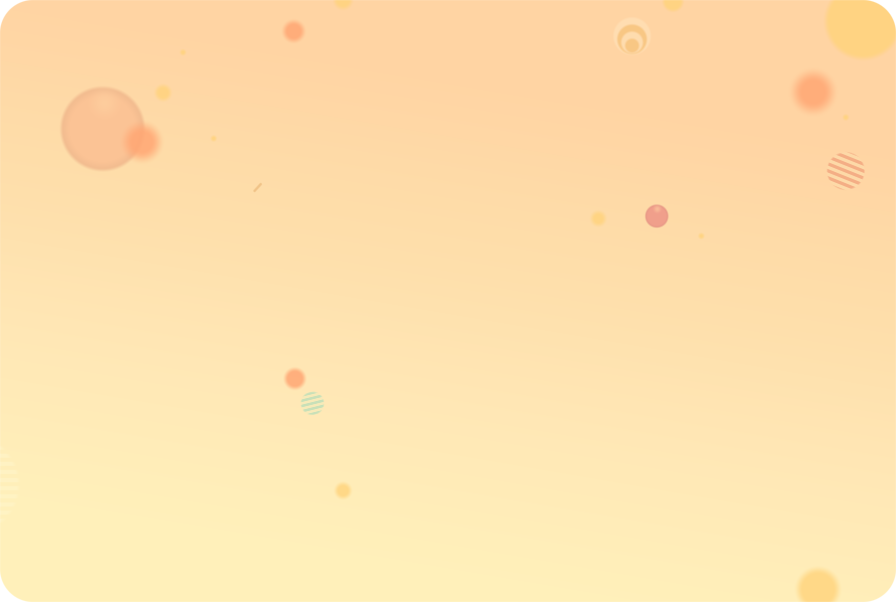
Reproduce this background procedurally as a Shadertoy shader.

```glsl
// Warm peach-to-cream gradient card with soft dots, glossy bubbles and striped balls.

// Units: canvas height = 1, origin at the lower left.
const float CORNER_RADIUS = 0.055;
const float GRADIENT_TILT = 0.17;

const vec3 CREAM  = vec3(1.00, 0.943, 0.730);
const vec3 VANILLA = vec3(1.00, 0.905, 0.710);
const vec3 APRICOT = vec3(0.995, 0.868, 0.664);
const vec3 PEACH  = vec3(1.00, 0.830, 0.638);
const vec3 YELLOW = vec3(1.00, 0.825, 0.480);
const vec3 ORANGE = vec3(1.00, 0.650, 0.450);
const vec3 BUBBLE = vec3(0.985, 0.760, 0.580);
const vec3 ROSE   = vec3(0.940, 0.610, 0.540);
const vec3 CORAL  = vec3(0.950, 0.640, 0.490);
const vec3 MINT   = vec3(0.740, 0.870, 0.720);

// Dots: centre x, centre y, radius, blur half-width.
const vec4 YELLOW_DOTS[11] = vec4[11](
    vec4(0.570, 1.000, 0.014, 0.005), vec4(1.118, 0.998, 0.016, 0.004),
    vec4(1.434, 0.965, 0.062, 0.006), vec4(0.271, 0.846, 0.012, 0.005),
    vec4(0.304, 0.913, 0.004, 0.003), vec4(0.355, 0.770, 0.004, 0.003),
    vec4(0.994, 0.637, 0.011, 0.005), vec4(1.165, 0.608, 0.004, 0.003),
    vec4(1.405, 0.805, 0.004, 0.003), vec4(0.570, 0.185, 0.012, 0.005),
    vec4(1.359, 0.021, 0.033, 0.008));
const vec4 ORANGE_DOTS[4] = vec4[4](
    vec4(0.236, 0.764, 0.027, 0.012), vec4(0.488, 0.948, 0.016, 0.006),
    vec4(1.351, 0.847, 0.030, 0.013), vec4(0.490, 0.371, 0.016, 0.005));

// Coverage of a shape from its signed distance.
float cover(float dist, float blur) {
    float b = max(blur, 0.8 / iResolution.y);
    return 1.0 - smoothstep(-b, b, dist);
}

float disc(vec2 p, vec2 centre, float radius, float blur) {
    return cover(length(p - centre) - radius, blur);
}

float roundedBox(vec2 p, vec2 size, float radius) {
    vec2 q = abs(p - 0.5 * size) - 0.5 * size + radius;
    return length(max(q, 0.0)) + min(max(q.x, q.y), 0.0) - radius;
}

float capsule(vec2 p, vec2 a, vec2 b, float radius) {
    vec2 ab = b - a;
    return length(p - a - ab * clamp(dot(p - a, ab) / dot(ab, ab), 0.0, 1.0)) - radius;
}

// Parallel bands of the given period, rising by slope.
float stripes(vec2 p, float slope, float period) {
    float across = (p.y - slope * p.x) / sqrt(1.0 + slope * slope);
    return smoothstep(0.15, 0.35, abs(fract(across / period) - 0.5));
}

vec3 background(vec2 p) {
    float t = p.y + GRADIENT_TILT * p.x;
    vec3 col = mix(CREAM, VANILLA, smoothstep(0.10, 0.52, t));
    col = mix(col, APRICOT, smoothstep(0.40, 0.78, t));
    return mix(col, PEACH, smoothstep(0.70, 1.05, t));
}

// Ball lit from above, with a darker rim and a soft upper highlight.
vec3 glossyBall(vec3 col, vec2 p, vec2 centre, float radius, vec3 tint, float blur) {
    vec2 q = (p - centre) / radius;
    float rim = smoothstep(0.75, 1.0, length(q));
    vec3 ball = tint * (1.0 - 0.04 * rim);
    float shine = disc(q, vec2(0.05, 0.62), 0.22, 0.25);
    ball = mix(ball, PEACH, 0.55 * shine);
    return mix(col, ball, 0.95 * disc(p, centre, radius, blur));
}

// Nested crescents that sink towards the bottom of the ball.
vec3 ringBall(vec3 col, vec2 p, vec2 centre, float radius) {
    for (int i = 0; i < 4; i++) {
        float k = float(i);
        float r = radius * (1.0 - 0.21 * k);
        vec2 c = centre - vec2(0.0, 0.17 * radius * k);
        vec3 tint = i % 2 == 0 ? vec3(1.0, 0.87, 0.70) : vec3(0.97, 0.77, 0.50);
        col = mix(col, tint, 0.9 * disc(p, c, r, 0.0025));
    }
    return col;
}

vec3 stripedBall(vec3 col, vec2 p, vec2 centre, float radius, vec3 tint, float slope, float period) {
    float mask = disc(p, centre, radius, 0.002);
    col = mix(col, mix(tint, CREAM, 0.75), 0.5 * mask);
    return mix(col, tint, 0.8 * mask * stripes(p - centre, slope, period));
}

void mainImage(out vec4 fragColor, in vec2 fragCoord) {
    vec2 p = fragCoord / iResolution.y;
    vec2 size = vec2(iResolution.x / iResolution.y, 1.0);
    vec3 col = background(p);

    // Pale stripes at the left edge
    float pale = disc(p, vec2(-0.05, 0.195), 0.081, 0.004);
    col = mix(col, vec3(1.0, 0.96, 0.79), 0.6 * pale * stripes(p, 0.0, 0.0135));

    // Bubbles and soft dots
    col = glossyBall(col, p, vec2(0.1705, 0.786), 0.069, BUBBLE, 0.004);
    for (int i = 0; i < YELLOW_DOTS.length(); i++) {
        vec4 d = YELLOW_DOTS[i];
        col = mix(col, YELLOW, 0.8 * disc(p, d.xy, d.z, d.w));
    }
    for (int i = 0; i < ORANGE_DOTS.length(); i++) {
        vec4 d = ORANGE_DOTS[i];
        col = mix(col, ORANGE, 0.85 * disc(p, d.xy, d.z, d.w));
    }
    col = glossyBall(col, p, vec2(1.091, 0.641), 0.019, ROSE, 0.002);

    // Patterned balls and a small dash
    col = ringBall(col, p, vec2(1.050, 0.940), 0.031);
    col = stripedBall(col, p, vec2(1.405, 0.716), 0.031, CORAL, -0.4, 0.0108);
    col = stripedBall(col, p, vec2(0.519, 0.330), 0.019, MINT, 0.25, 0.0085);
    float dash = cover(capsule(p, vec2(0.423, 0.683), vec2(0.433, 0.694), 0.002), 0.0015);
    col = mix(col, vec3(0.93, 0.74, 0.50), 0.8 * dash);

    // White outside the rounded card
    col = mix(vec3(1.0), col, cover(roundedBox(p, size, CORNER_RADIUS), 0.0));
    fragColor = vec4(col, 1.0);
}
```
